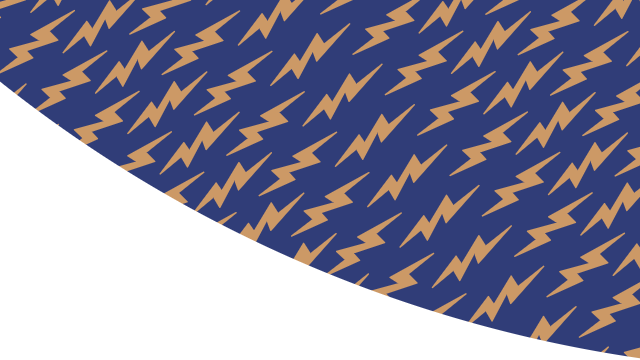
A Shadertoy shader for this pattern:

```glsl
// Slanted rows of mirrored golden lightning bolts on navy, cut off by a white curve.

// All lengths are in canvas heights.
const vec3 NAVY  = vec3(0.19, 0.24, 0.47);
const vec3 GOLD  = vec3(0.80, 0.60, 0.40);
const vec3 WHITE = vec3(1.0);

const vec2  BOLT_AXIS   = vec2(0.781, 0.625);    // direction the bolts point in
const vec2  GRID_ORIGIN = vec2(0.004, 0.0100);   // along and across the axis
const vec2  GRID_PERIOD = vec2(0.8067, 0.1438);
const float BOLT_ROUND  = 0.002;                 // corner radius
const vec2  DISC_CENTER = vec2(2.3095, 3.6748);
const float DISC_RADIUS = 3.7083;

// Start of each column of bolts within one period
const int COLUMNS = 4;
const float COLUMN_SHIFT[COLUMNS] = float[](0.0, 0.1806, 0.3576, 0.5741);

// Bolt outline, x along the axis
const int CORNERS = 10;
const vec2 BOLT[CORNERS] = vec2[](
    vec2( 0.1387, -0.0017), vec2( 0.0032, -0.0250),
    vec2( 0.0131,  0.0046), vec2(-0.0676, -0.0304),
    vec2(-0.0628,  0.0031), vec2(-0.1387,  0.0017),
    vec2(-0.0336,  0.0284), vec2(-0.0355,  0.0012),
    vec2( 0.0514,  0.0333), vec2( 0.0477, -0.0014));

// Signed distance to the rounded bolt polygon
float boltDistance(vec2 p) {
    float nearest = 1e9;
    float side = 1.0;
    for (int i = 0; i < CORNERS; i++) {
        vec2 a = BOLT[i];
        vec2 b = BOLT[(i + 1) % CORNERS];
        vec2 edge = b - a;
        vec2 w = p - a;
        vec2 off = w - edge * clamp(dot(w, edge) / dot(edge, edge), 0.0, 1.0);
        nearest = min(nearest, dot(off, off));

        // Flip the sign at each crossing of the outline
        bvec3 c = bvec3(p.y >= a.y, p.y < b.y, edge.x * w.y > edge.y * w.x);
        if (all(c) || !any(c)) side = -side;
    }
    return side * sqrt(nearest) - BOLT_ROUND;
}

// Distance to the closest bolt; odd columns are mirrored and half a row lower
float patternDistance(vec2 p) {
    float d = 1e9;
    for (int i = 0; i < COLUMNS; i++) {
        float odd = float(i % 2);
        vec2 q = p - vec2(COLUMN_SHIFT[i], 0.5 * odd * GRID_PERIOD.y);
        q -= GRID_PERIOD * floor(q / GRID_PERIOD + 0.5);
        q.y *= 1.0 - 2.0 * odd;
        d = min(d, boltDistance(q));
    }
    return d;
}

// Antialiased coverage of a distance field
float fill(float d) {
    return clamp(0.5 - d * iResolution.y, 0.0, 1.0);
}

void mainImage(out vec4 fragColor, in vec2 fragCoord) {
    vec2 p = fragCoord / iResolution.y;

    // Rotate into the bolt grid, anchored at the top left
    vec2 corner = p - vec2(0.0, 1.0);
    vec2 across = vec2(BOLT_AXIS.y, -BOLT_AXIS.x);
    vec2 grid = vec2(dot(corner, BOLT_AXIS), dot(corner, across)) - GRID_ORIGIN;

    vec3 color = mix(NAVY, GOLD, fill(patternDistance(grid)));

    // White area outside the large disc
    color = mix(WHITE, color, fill(length(p - DISC_CENTER) - DISC_RADIUS));

    fragColor = vec4(color, 1.0);
}
```
